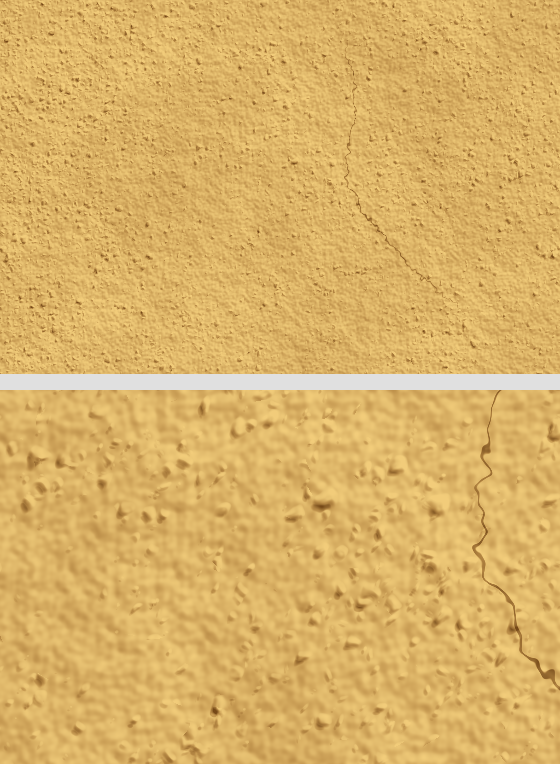
Top, the full canvas; bottom, a detail of the centre.
This texture is drawn by a WebGL 1 fragment shader. Its source:

```glsl
precision highp float;
uniform vec2 u_resolution;

vec2 hash2(vec2 p) {
  p = vec2(dot(p, vec2(127.1, 311.7)), dot(p, vec2(269.5, 183.3)));
  return fract(sin(p) * 43758.545);
}

vec2 gradientAt(vec2 cell) {
  float angle = 6.2832 * hash2(cell).x;
  return vec2(cos(angle), sin(angle));
}

float gradientNoise(vec2 p) {
  vec2 i = floor(p), f = fract(p);
  vec2 w = f * f * f * (f * (f * 6.0 - 15.0) + 10.0);
  vec2 r = vec2(1.0, 0.0);
  float low = mix(dot(gradientAt(i), f), dot(gradientAt(i + r), f - r), w.x);
  float high = mix(dot(gradientAt(i + r.yx), f - r.yx),
                   dot(gradientAt(i + 1.0), f - 1.0), w.x);
  return mix(low, high, w.y);
}

// Share of grid cells that hold a lump: crowded at the left, sparse mid-wall
float lumpDensity(vec2 p) {
  float left = 1.0 - smoothstep(0.05, 0.6, p.x - 0.3 * (p.y - 0.5));
  float right = smoothstep(0.9, 1.25, p.x) * smoothstep(0.1, 0.6, p.y);
  float patches = gradientNoise(p * vec2(9.0, 5.0)) + 0.7 * gradientNoise(p * 17.0);
  return clamp(0.19 + 0.36 * left + 0.16 * right + 0.5 * patches, 0.04, 0.85);
}

// Rounded lumps of random size, one at most per grid cell
float lumps(vec2 p, float density) {
  vec2 cell = floor(p);
  float height = 0.0;
  for (int y = -1; y <= 1; y++) {
    for (int x = -1; x <= 1; x++) {
      vec2 id = cell + vec2(float(x), float(y));
      vec2 rnd = hash2(id + 41.0);
      vec2 center = id + 0.2 + 0.6 * hash2(id);
      float radius = mix(0.2, 0.46, rnd.y * rnd.y);
      float dome = 1.0 - smoothstep(0.25, 1.0, length(p - center) / radius);
      height = max(height, dome * radius * step(rnd.x, density));
    }
  }
  return height;
}

float plasterHeight(vec2 p, float density) {
  float grain = 0.68 * gradientNoise(p * 23.0)
              + 0.50 * gradientNoise(p * 54.0 + 7.0)
              + 0.33 * gradientNoise(p * 112.0 + 19.0);
  vec2 bent = p + 0.007 * vec2(gradientNoise(p * 75.0 + 3.0),
                               gradientNoise(p * 75.0 + 31.0));
  return grain + 0.8 * lumps(bent * 104.0 + 5.0, density * 0.8)
               + 1.7 * lumps(bent * 64.0, density)
               + 2.3 * lumps(bent * 40.0 + 13.0, density * 0.45);
}

// Hairline that falls from the top, then sweeps to the lower right
float crack(vec2 p, float pixel) {
  vec2 q = p + 0.012 * vec2(gradientNoise(p * 24.0), gradientNoise(p * 24.0 + 50.0))
             + 0.010 * vec2(gradientNoise(p * 75.0), gradientNoise(p * 75.0 + 50.0));
  float drop = max(0.53 - q.y, 0.0);
  float path = 0.938 + 0.01 * sin(18.0 * (q.y - 0.64)) + 1.82 * pow(drop, 1.72);
  float slope = 3.13 * pow(drop, 0.72);
  float dist = abs(q.x - path) / sqrt(1.0 + slope * slope);
  float ends = smoothstep(0.14, 0.22, p.y) * (1.0 - smoothstep(0.78, 0.95, p.y));
  float width = 0.0006 + 0.0008 * smoothstep(0.2, 0.35, p.y)
                       * (1.0 - smoothstep(0.45, 0.7, p.y));
  float strength = ends * (0.85 + 0.7 * gradientNoise(p * 30.0 + 9.0));
  return strength * (1.0 - smoothstep(width - 0.5 * pixel, width + 0.8 * pixel, dist));
}

void main() {
  vec2 p = gl_FragCoord.xy / u_resolution.y;
  float density = lumpDensity(p);
  vec2 toLight = normalize(vec2(0.6, 0.8));

  // Relief lit from the upper right, with short cast shadows
  float here = plasterHeight(p, density);
  float ahead = plasterHeight(p + 0.002 * toLight, density);
  float behind = plasterHeight(p - 0.002 * toLight, density);
  float blocker = plasterHeight(p + 0.006 * toLight, density);
  float relief = behind - ahead;
  float shadow = smoothstep(0.3, 0.85, blocker - here);

  // Highlights level off, shaded sides keep their depth
  float light = relief > 0.0 ? 0.22 * (1.0 - exp(-relief / 0.22)) : relief * 0.9;
  float tone = 0.89 + light - 0.36 * shadow;
  tone += 0.12 * gradientNoise(p * 3.0) + 0.10 * gradientNoise(p * 10.0 + 4.0);
  tone += 0.14 * gradientNoise(p * 150.0);
  tone -= 0.9 * crack(p, 1.0 / u_resolution.y);
  tone = clamp(tone, -0.3, 1.14);

  // Middle tones are a little warmer than the straight blend
  vec3 color = mix(vec3(0.56, 0.39, 0.17), vec3(0.90, 0.75, 0.44), tone);
  color -= vec3(0.0, 0.07, 0.09) * max(tone * (1.0 - tone), 0.0);
  gl_FragColor = vec4(color, 1.0);
}
```
